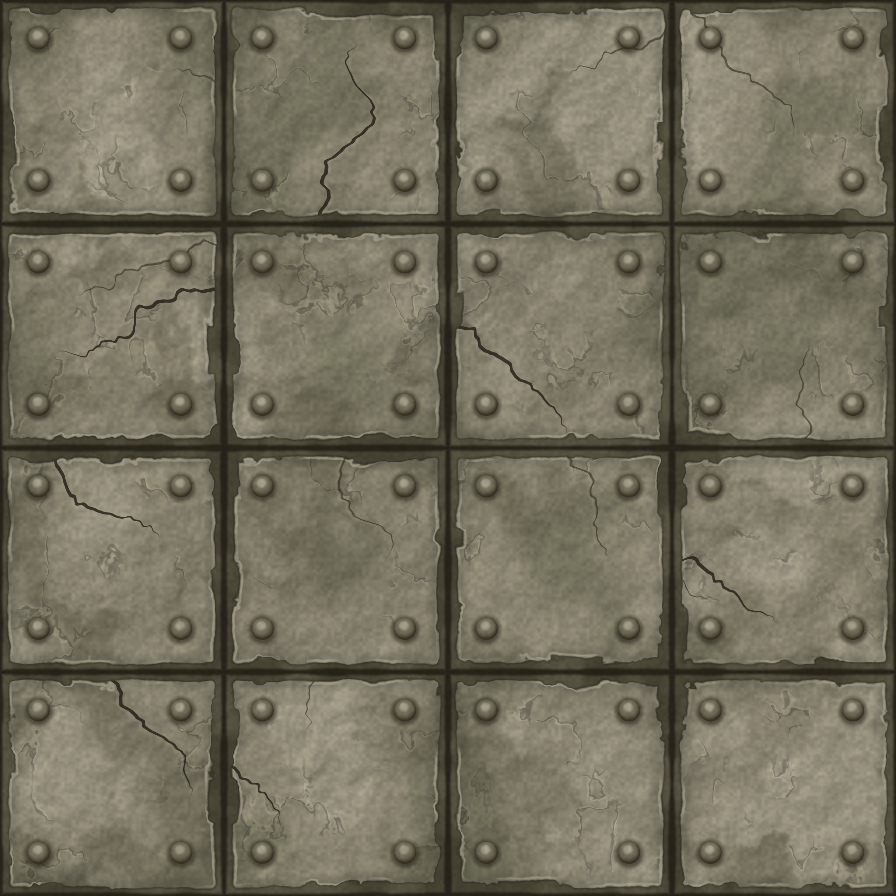
Give the GLSL for this texture, as a WebGL 1 fragment shader.

```glsl
precision highp float;
uniform vec2 u_resolution;

#define TILES 4.0
#define PLATE_HALF 0.461
#define GROOVE_HALF 0.018
#define EDGE_WEAR 0.034
#define CHIP_DEPTH 0.028
#define RIVET_OFFSET 0.318
#define RIVET_RADIUS 0.052
#define CRACK_WIDTH 0.006
#define CRACKED_SHARE 0.55
#define STAIN_STRENGTH 0.5
#define RELIEF 0.8
#define GRAIN 0.12

const vec3 PALE = vec3(0.59, 0.57, 0.495);
const vec3 STONE = vec3(0.525, 0.505, 0.43);
const vec3 SHADE = vec3(0.45, 0.44, 0.36);
const vec3 STAIN = vec3(0.35, 0.335, 0.265);
const vec3 MORTAR = vec3(0.27, 0.255, 0.195);
const vec3 GROOVE = vec3(0.15, 0.135, 0.10);

float hash(vec2 p) {
  vec3 q = fract(p.xyx * vec3(0.1031, 0.1030, 0.0973));
  q += dot(q, q.yzx + 33.33);
  return fract((q.x + q.y) * q.z);
}

// Value noise that wraps after a whole number of cells
float noise(vec2 p, float period, float seed) {
  vec2 cell = floor(p), f = fract(p);
  vec2 a = mod(cell, period) + seed;
  vec2 b = mod(cell + 1.0, period) + seed;
  f = f * f * (3.0 - 2.0 * f);
  return mix(mix(hash(a), hash(vec2(b.x, a.y)), f.x),
             mix(hash(vec2(a.x, b.y)), hash(b), f.x), f.y);
}

float fbm(vec2 p, float freq, float seed) {
  float sum = 0.0, amp = 0.52;
  for (int i = 0; i < 5; i++) {
    sum += amp * noise(p * freq, TILES * freq, seed);
    freq *= 2.0;
    amp *= 0.5;
    seed += 17.0;
  }
  return sum;
}

// Sideways drift of a crack along its length
float wander(float u, float seed) {
  return 0.20 * (noise(vec2(u * 4.0 + 8.0, 0.0), 64.0, seed) - 0.5)
       + 0.06 * (noise(vec2(u * 13.0 + 20.0, 0.0), 64.0, seed + 3.0) - 0.5)
       + 0.02 * (noise(vec2(u * 40.0 + 50.0, 0.0), 128.0, seed + 5.0) - 0.5);
}

// x: dark fissure, y: pale lip beside it
vec2 crack(vec2 f, vec2 id, float layer, float aa) {
  float seed = 7.0 * (id.x + TILES * id.y) + 131.0 * layer;
  float angle = 6.2832 * hash(id + 11.3 + layer * 5.0);
  vec2 dir = vec2(cos(angle), sin(angle));
  float u = dot(f, dir);
  float v = dot(f, vec2(-dir.y, dir.x)) + wander(u, seed);
  v += 0.6 * (hash(id + 23.7 + layer * 9.0) - 0.5);
  float end = mix(-0.05, 0.4, hash(id + 41.1 + layer)) - 0.25 * layer;
  float width = CRACK_WIDTH * (1.0 - 0.5 * layer) * (1.0 - smoothstep(end - 0.5, end, u));
  float present = step(hash(id + 57.9 + layer * 3.0), CRACKED_SHARE);
  present *= 1.0 - smoothstep(end - 0.1, end, u);
  float line = 1.0 - smoothstep(width, width + aa, abs(v));
  float lip = 1.0 - smoothstep(width, width + aa, abs(v + 0.014));
  return present * vec2(line * (1.0 - 0.35 * layer), lip);
}

void main() {
  vec2 p = gl_FragCoord.xy / u_resolution * TILES;
  float aa = TILES / min(u_resolution.x, u_resolution.y);
  vec2 id = mod(floor(p), TILES);
  vec2 f = fract(p) - 0.5;
  vec2 q = abs(f);
  float grain = noise(p * 64.0, TILES * 64.0, 5.0) - 0.5;

  // Mottled stone with stains, shallow relief and scuffs
  float cloud = fbm(p, 2.0, 0.0);
  float rough = fbm(p, 6.0, 211.0);
  float bump = rough - fbm(p + vec2(-0.012, 0.016), 6.0, 211.0);
  vec2 warp = vec2(cloud, rough) * 0.4;
  float blot = smoothstep(0.54, 0.78, fbm(p + warp, 3.0, 307.0));
  float ridge = fbm(p + warp * 0.5, 5.0, 709.0) - 0.5;
  float scuffed = smoothstep(0.5, 0.75, noise(p * 6.0, TILES * 6.0, 809.0));
  vec3 stone = mix(SHADE, STONE, smoothstep(0.28, 0.46, cloud));
  stone = mix(stone, PALE, 0.9 * smoothstep(0.49, 0.66, cloud));
  stone = mix(stone, STAIN, STAIN_STRENGTH * blot);
  stone *= 1.0 + RELIEF * bump + 0.05 * (hash(id + 71.0) - 0.5);
  stone *= 1.0 - 0.18 * scuffed * (1.0 - smoothstep(0.004, 0.022, abs(ridge)));
  stone *= 1.0 + 0.1 * scuffed * (1.0 - smoothstep(0.004, 0.022, abs(ridge - 0.03)));

  // Worn plate outline, negative inside
  float chip = smoothstep(0.54, 0.68, fbm(p, 5.0, 401.0));
  vec2 corner = q - PLATE_HALF + 0.02;
  float d = min(max(corner.x, corner.y), 0.0) + length(max(corner, 0.0)) - 0.02;
  d += EDGE_WEAR * (fbm(p, 9.0, 503.0) - 0.48) + CHIP_DEPTH * chip;
  stone *= 1.0 - 0.15 * smoothstep(-0.07, 0.0, d);
  float rim = 1.0 - smoothstep(0.002, 0.004 + aa, abs(d + 0.010));
  rim *= smoothstep(0.35, 0.65, noise(p * 7.0, TILES * 7.0, 601.0));
  stone = mix(stone, PALE * 1.1, 0.7 * rim);

  // Cracks: one main, one hairline
  for (int i = 0; i < 2; i++) {
    vec2 c = crack(f, id, float(i), aa);
    stone = mix(stone, PALE, 0.3 * c.y);
    stone = mix(stone, GROOVE, 0.85 * c.x);
  }

  // Mortar band and the dark groove in its middle
  float gap = 0.5 - max(q.x, q.y);
  vec3 col = mix(MORTAR, STAIN, smoothstep(0.35, 0.65, rough) * 0.8);
  col *= 1.0 - 0.2 * (1.0 - smoothstep(0.0, 0.012, d));
  col = mix(GROOVE, col, smoothstep(0.2 * GROOVE_HALF, GROOVE_HALF + aa, gap + 0.015 * (rough - 0.5)));
  col = mix(col, stone, 1.0 - smoothstep(-aa, aa * 0.5, d));

  // Domed rivets, lit from above, each in a soft dark ring
  vec2 fromCentre = f - vec2(-0.01, 0.011);
  vec2 r = (fromCentre - sign(fromCentre) * RIVET_OFFSET) / RIVET_RADIUS;
  float dist = length(r);
  float halo = 1.0 - smoothstep(0.9, 1.5, length(r + vec2(0.0, 0.1)));
  float facing = dot(vec3(r, sqrt(max(1.0 - dist * dist, 0.0))), vec3(-0.1, 0.3, 0.95));
  vec3 dome = mix(GROOVE * 1.4, SHADE, smoothstep(0.15, 0.95, facing));
  dome = mix(dome, PALE * 1.08, smoothstep(0.85, 1.0, facing));
  col = mix(col, GROOVE * 1.3, 0.65 * halo);
  col = mix(col, dome, 1.0 - smoothstep(1.0 - aa / RIVET_RADIUS, 1.0, dist));

  gl_FragColor = vec4(col * (1.0 + GRAIN * grain), 1.0);
}
```
